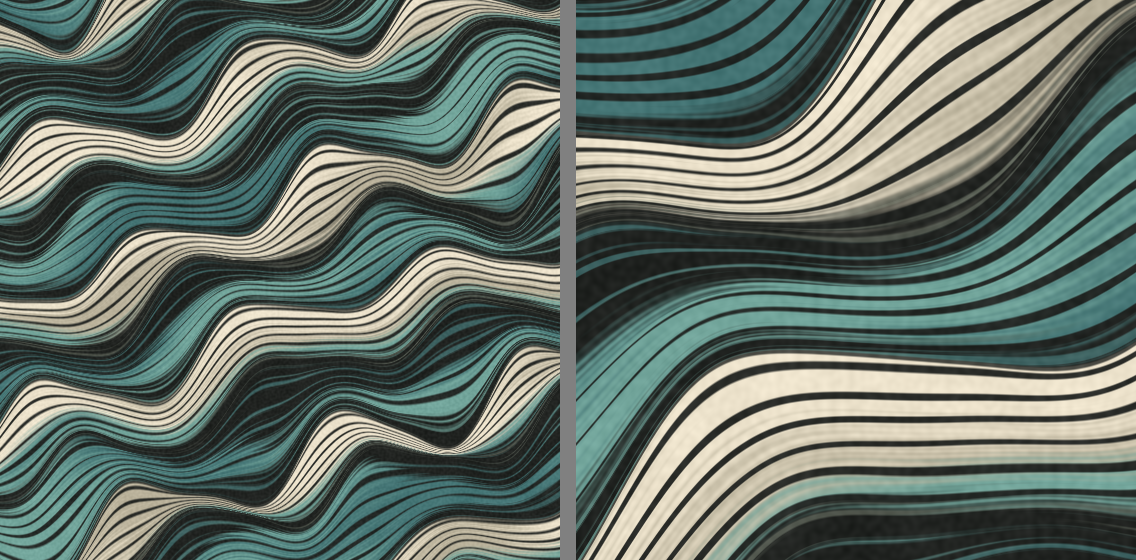
Left: the whole. Right: its middle third, enlarged.
Write a WebGL 1 fragment shader that draws this pattern.

```glsl
precision highp float;
// Overlapping wavy ribbons in cream, sea green and ink, filled with flowing contour lines.

uniform vec2 u_resolution;

#define LAYERS 15
#define SPACING 0.118
#define SLOPE 0.34
#define WAVELENGTH 0.35
#define DRIFT 0.085
#define SWELL 0.05
#define LINES 7.0
#define INK vec3(0.125, 0.135, 0.125)
#define DEEP vec3(0.27, 0.46, 0.46)
#define SEA vec3(0.45, 0.65, 0.61)
#define STONE vec3(0.66, 0.63, 0.54)
#define CREAM vec3(0.93, 0.89, 0.80)

vec2 hashGradient(vec2 cell) {
  float angle = 6.2832 * fract(sin(dot(cell, vec2(127.1, 311.7))) * 43758.5);
  return vec2(cos(angle), sin(angle));
}

// Gradient noise, roughly -0.6 to 0.6
float noise(vec2 p) {
  vec2 cell = floor(p);
  vec2 f = p - cell;
  vec2 s = f * f * f * (f * (f * 6.0 - 15.0) + 10.0);
  float a = dot(hashGradient(cell), f);
  float b = dot(hashGradient(cell + vec2(1.0, 0.0)), f - vec2(1.0, 0.0));
  float c = dot(hashGradient(cell + vec2(0.0, 1.0)), f - vec2(0.0, 1.0));
  float d = dot(hashGradient(cell + 1.0), f - 1.0);
  return mix(mix(a, b, s.x), mix(c, d, s.x), s.y);
}

// Upper edge of ribbon k: a climbing wave with steep rises and gentle falls
float ribbonTop(float x, float k) {
  float phase = 6.2832 * (x - 0.25 - DRIFT * k) / WAVELENGTH + 1.2;
  phase += 0.9 * noise(vec2(x * 1.7, k * 0.73 + 0.35));
  float wave = sin(phase + 0.45 * sin(phase));
  float height = SWELL * (1.0 + 0.8 * noise(vec2(x * 2.0 + 8.3, k * 0.61)));
  float roll = 0.065 * noise(vec2(x * 2.3 + 3.1, k * 0.83 + 5.4));
  float ripple = 0.018 * noise(vec2(x * 7.0, k * 1.37 + 0.5));
  return 0.655 - SPACING * k + SLOPE * (x - 0.5) + height * wave + roll + ripple;
}

// Coverage of evenly spaced strokes; halfWidth and blur are in periods
float strokes(float phase, float halfWidth, float blur) {
  float d = abs(fract(phase) - 0.5);
  float soft = min(blur, 0.4);
  return 1.0 - smoothstep(halfWidth - soft, halfWidth + soft, d);
}

// Colour inside ribbon k; t runs from its upper edge (0) to the next ribbon (1)
vec3 ribbonColour(float x, float t, float k, float pixel) {
  float pale = 1.0 - step(0.5, mod(k, 2.0));
  float vary = noise(vec2(x * 2.6, k * 1.71 + 0.4));
  float streak = noise(vec2(x * 7.0 + k * 3.7, t * 38.0 + k * 9.3));
  float brushed = t + 0.12 * streak;

  // Washes: cream fades to sea green, which sinks into ink
  float hue = noise(vec2(x * 2.2 + 4.7, k * 2.37 + t * 0.8)) + 0.25 * streak;
  vec3 sea = mix(DEEP, SEA, smoothstep(-0.25, 0.2, hue + 0.15 * pale));
  float lowerShade = smoothstep(0.78, 0.93, brushed + 0.25 * vary);
  float upperShade = 1.0 - smoothstep(0.26, 0.38, brushed - 0.7 * vary);
  float dark = max(lowerShade, upperShade * (1.0 - pale));
  float creamEnd = 0.62 + 0.5 * vary;
  float cream = pale * (1.0 - smoothstep(creamEnd - 0.13, creamEnd + 0.12, brushed));
  float worn = smoothstep(0.05, 0.55, hue + t * 0.35);
  vec3 colour = mix(sea, INK, dark);
  colour = mix(colour, mix(CREAM, STONE, worn * 0.75), cream);

  // Ink contours swell and taper along their length
  float flow = t * LINES + 0.45 * noise(vec2(x * 4.0, t * 3.0 + k * 1.9));
  float taper = noise(vec2(x * 4.5 + 2.0, floor(flow) * 0.67 + k * 3.3));
  float inkWidth = mix(0.12 + 0.22 * taper, 0.12 + 0.07 * taper, cream);
  float ink = strokes(flow, max(inkWidth, 0.03), pixel * LINES);
  colour = mix(colour, INK, ink * 0.95);

  // Bright contours and finer scratches over the dark wash
  float glint = strokes(flow + 0.5, 0.1 + 0.17 * taper, pixel * LINES);
  float scratch = strokes(flow * 2.0 + 0.25, 0.09, pixel * LINES * 2.0);
  float scratchFade = smoothstep(-0.15, 0.4, taper + 0.5 * streak);
  float bright = max(glint * (0.75 - 0.35 * pale), scratch * scratchFade * 0.55);
  vec3 brightHue = mix(sea, STONE, pale * 0.7);
  return mix(colour, brightHue, bright * dark * (1.0 - cream));
}

void main() {
  vec2 uv = gl_FragCoord.xy / u_resolution.y;
  float pixel = 1.3 / u_resolution.y;
  vec3 colour = INK;

  // Stack the ribbons from the top down, each covering the one behind
  float top = ribbonTop(uv.x, -6.0);
  for (int i = 0; i < LAYERS; i++) {
    float k = float(i) - 6.0;
    float next = ribbonTop(uv.x, k + 1.0);
    float depth = top - uv.y;
    if (depth > -pixel && uv.y > next - pixel) {
      float gap = max(top - next, 0.012);
      vec3 paint = ribbonColour(uv.x, depth / gap, k, pixel / gap);
      float outline = 1.0 - smoothstep(0.0015, 0.0015 + 2.0 * pixel, depth);
      paint = mix(paint, INK, outline * 0.8);
      colour = mix(colour, paint, smoothstep(-pixel, pixel, depth));
    }
    top = next;
  }

  // Printed paper grain
  colour += 0.045 * noise(uv * 190.0) + 0.03 * noise(uv * 23.0);
  gl_FragColor = vec4(clamp(colour, 0.0, 1.0), 1.0);
}
```
